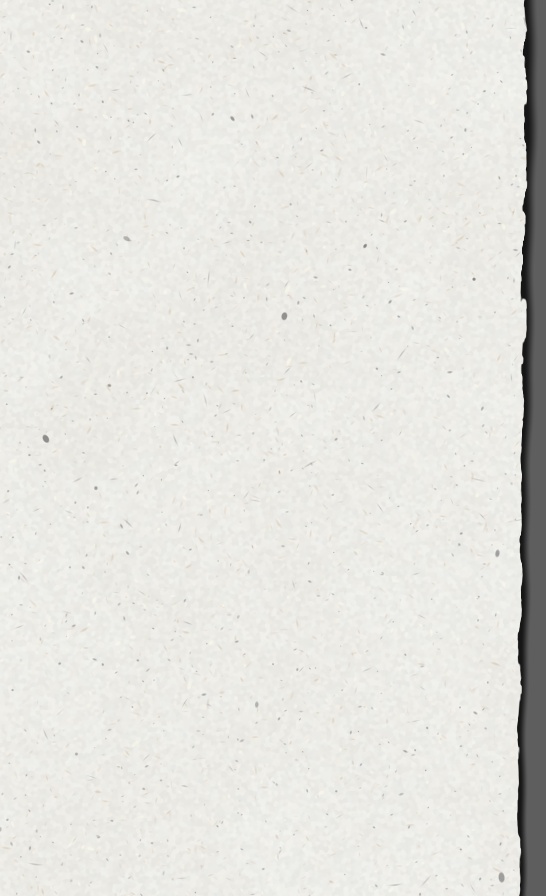
This texture is drawn by a WebGL 2 fragment shader. Its source:

```glsl
#version 300 es
precision highp float;
precision highp int;

#define PAPER vec3(0.932, 0.932, 0.916)
#define WARM_PAPER vec3(0.905, 0.890, 0.862)
#define TAN_FIBRE vec3(0.80, 0.69, 0.55)
#define PALE_FIBRE vec3(0.985, 0.975, 0.925)
#define DARK_SPECK vec3(0.40, 0.39, 0.39)
#define BACKING vec3(0.370)
#define SHADOW vec3(0.085)
#define GRAIN 0.050
#define TEAR 0.0095
#define EDGE_BOTTOM 0.9495
#define EDGE_TOP 0.9620

uniform vec2 u_resolution;
out vec4 fragColor;

// Four random values for a grid cell
vec4 hash4(vec2 cell, int seed) {
    uvec4 v = uvec4(ivec4(ivec2(cell), seed, seed + 17));
    v = v * 1664525u + 1013904223u;
    for (int i = 0; i < 2; i++) {
        v.x += v.y * v.w;
        v.y += v.z * v.x;
        v.z += v.x * v.y;
        v.w += v.y * v.z;
        v ^= v >> 16u;
    }
    return vec4(v >> 8u) / 16777216.0;
}

// Smooth cellular noise: nearby cell tones blended by distance
float cellNoise(vec2 q, int seed) {
    vec2 base = floor(q);
    float total = 0.0, weights = 0.0;
    for (int j = -1; j <= 1; j++) {
        for (int i = -1; i <= 1; i++) {
            vec2 cell = base + vec2(i, j);
            vec4 h = hash4(cell, seed);
            vec2 d = q - cell - h.xy;
            float w = exp(-7.0 * dot(d, d));
            total += w * h.z;
            weights += w;
        }
    }
    return total / weights;
}

// Coverage of randomly turned oval flecks, one candidate per cell
float flecks(vec2 p, float cells, float density, float radius, float stretch, int seed) {
    vec2 q = p * cells, base = floor(q);
    float blur = 0.8 * cells / u_resolution.y;
    float cover = 0.0;
    for (int j = -1; j <= 1; j++) {
        for (int i = -1; i <= 1; i++) {
            vec2 cell = base + vec2(i, j);
            vec4 h = hash4(cell, seed);
            vec4 k = hash4(cell, seed + 50);
            if (h.z > density) continue;
            float a = 6.2832 * h.w;
            vec2 d = mat2(cos(a), -sin(a), sin(a), cos(a)) * (q - cell - h.xy);
            d.y += 0.5 * (k.z - 0.5) * d.x * d.x;
            d.x /= 1.0 + stretch * k.x;
            float r = radius * mix(0.45, 1.0, k.y * k.y);
            float spot = 1.0 - smoothstep(r - blur, r + blur, length(d));
            cover = max(cover, spot * mix(0.35, 1.0, k.w));
        }
    }
    return cover;
}

// Paper stock: mottling, grain and embedded fibres
vec3 paperColor(vec2 p, vec2 uv) {
    float waves = sin(p.x * 13.0 + 2.0 * sin(p.y * 7.0)) * sin(p.y * 11.0 + 1.3);
    float patches = 0.5 + 0.25 * waves + 0.7 * (cellNoise(p * 14.0, 1) - 0.5);
    float warmth = patches * mix(0.55, 0.95, uv.y) + 0.2 * (1.0 - uv.x) - 0.1;
    float fine = cellNoise(p * 230.0, 2) - 0.5;
    float medium = cellNoise(p * 95.0, 3) - 0.5;

    vec3 color = mix(PAPER, WARM_PAPER, clamp(0.55 * warmth + 0.6 * medium, 0.0, 1.0));
    color += GRAIN * (0.75 * fine + 0.4 * medium);
    float tanDensity = clamp(0.10 + 0.35 * warmth, 0.0, 0.5);
    color = mix(color, TAN_FIBRE, 0.38 * flecks(p, 85.0, tanDensity, 0.11, 3.0, 4));
    color = mix(color, PALE_FIBRE, 0.75 * flecks(p, 60.0, 0.20, 0.13, 1.5, 5));
    color = mix(color, DARK_SPECK, 0.50 * flecks(p, 75.0, 0.20, 0.09, 1.2, 6));
    color = mix(color, DARK_SPECK, 0.35 * flecks(p, 38.0, 0.16, 0.035, 6.0, 7));
    return mix(color, DARK_SPECK, 0.75 * flecks(p, 14.0, 0.09, 0.050, 0.8, 8));
}

void main() {
    vec2 uv = gl_FragCoord.xy / u_resolution;
    vec2 p = gl_FragCoord.xy / u_resolution.y;
    float aspect = u_resolution.x / u_resolution.y;

    // Distance to the torn right side, positive outside the paper
    float line = mix(EDGE_BOTTOM, EDGE_TOP, smoothstep(0.0, 1.0, uv.y)) * aspect;
    line += 0.0010 * sin(p.y * 23.0 + 0.6) + 0.0007 * sin(p.y * 61.0);
    float tear = cellNoise(p * vec2(120.0, 42.0), 11) - 0.5;
    tear += 0.35 * (cellNoise(p * vec2(150.0, 130.0), 12) - 0.5);
    float beyond = p.x - line - TEAR * mix(0.35, 0.75, uv.y) * tear;

    // Backing with a contact shadow that widens upward
    float reach = mix(0.010, 0.016, uv.y);
    float lift = smoothstep(0.001, reach, p.x - line);
    vec3 backing = mix(SHADOW, BACKING, lift);

    float soft = 0.75 / u_resolution.y;
    float outside = smoothstep(-soft, soft, beyond);
    fragColor = vec4(mix(paperColor(p, uv), backing, outside), 1.0);
}
```
